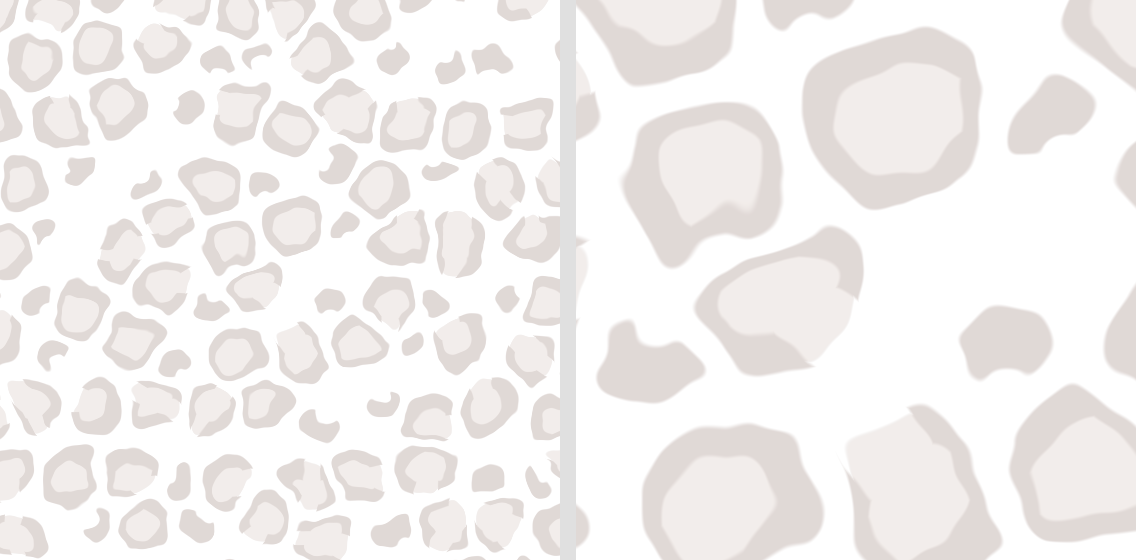
Left, the full canvas; right, a detail of the centre.
This pattern is drawn by a three.js fragment shader. Its source:

```glsl
// Pale leopard print: rosettes with lighter hearts, mixed with small solid flecks.
// A jittered grid gives a weighted Voronoi diagram; each cell, inset and rounded,
// is trimmed by a tilted ellipse, then opened by mouths or bitten by a notch.
varying vec2 vUv;

#define CELLS 9.5          // spots across the canvas
#define JITTER 0.54        // scatter of the spot centres, in cells
#define FLECK_SHARE 0.30   // share of small solid flecks
#define GAP 0.085          // half the white lane between spots
#define ROUNDING 15.0      // higher gives sharper cell corners
#define WOBBLE 0.17        // hand-drawn unevenness
#define RECESS 0.035       // how far a mouth sits behind the rim
#define RIM 0.10           // least thickness of a closed ring
#define SOFTNESS 0.0014    // edge blur, in canvas units

const vec3 GROUND = vec3(1.0);
const vec3 RING = vec3(0.88, 0.85, 0.84);
const vec3 HEART = vec3(0.95, 0.93, 0.92);

vec3 hash3(vec2 p) {
  vec3 q = fract(p.xyx * vec3(0.1031, 0.1030, 0.0973));
  q += dot(q, q.yxz + 33.33);
  return fract((q.xxy + q.yzz) * q.zyx);
}

// Smooth 2D value noise, each component from -0.5 to 0.5
vec2 noise2(vec2 p) {
  vec2 i = floor(p), f = fract(p);
  f = f * f * (3.0 - 2.0 * f);
  vec2 low = mix(hash3(i).xy, hash3(i + vec2(1.0, 0.0)).xy, f.x);
  vec2 high = mix(hash3(i + vec2(0.0, 1.0)).xy, hash3(i + 1.0).xy, f.x);
  return mix(low, high, f.y) - 0.5;
}

vec2 heading(float angle) { return vec2(cos(angle), sin(angle)); }

// Approximate distance to an ellipse, positive inside
float ellipse(vec2 p, vec2 radii) {
  float k = length(p / radii);
  return k * (1.0 - k) / max(length(p / (radii * radii)), 0.001);
}

float smoothMin(float a, float b, float k) {
  float h = max(k - abs(a - b), 0.0) / k;
  return min(a, b) - h * h * k * 0.25;
}

bool isFleck(vec2 cell) { return hash3(cell + 71.0).x < FLECK_SHARE; }

// Centre (xy) and squared reach (z) of the spot in a cell; odd rows are staggered
vec3 spotAt(vec2 cell) {
  vec2 shift = (hash3(cell + 13.0).xy - 0.5) * JITTER;
  shift.x += 0.5 * mod(cell.y, 2.0);
  return vec3(cell + 0.5 + shift, isFleck(cell) ? 0.07 : 0.25);
}

void main() {
  vec2 p = vUv * CELLS + 40.0;
  p += WOBBLE * noise2(p * 2.6) + 0.4 * WOBBLE * noise2(p * 6.0 + 9.0);
  vec2 base = floor(p);

  // Owner of this point in the weighted diagram
  vec2 owner = base;
  float nearest = 1e3;
  for (int y = -2; y <= 2; y++) {
    for (int x = -2; x <= 2; x++) {
      vec2 cell = base + vec2(float(x), float(y));
      vec3 s = spotAt(cell);
      float power = dot(p - s.xy, p - s.xy) - s.z;
      if (power < nearest) { nearest = power; owner = cell; }
    }
  }

  // Rounded distance to the owner's borders
  vec3 spot = spotAt(owner);
  float crowd = 0.0;
  for (int y = -2; y <= 2; y++) {
    for (int x = -2; x <= 2; x++) {
      vec2 cell = owner + vec2(float(x), float(y));
      if (x == 0 && y == 0) continue;
      vec3 s = spotAt(cell);
      float power = dot(p - s.xy, p - s.xy) - s.z;
      float border = (power - nearest) / (2.0 * distance(s.xy, spot.xy));
      crowd += exp(-ROUNDING * border);
    }
  }
  float inset = -log(max(crowd, 1e-9)) / ROUNDING - GAP;

  // Local frame, mostly leaning up to the right
  vec3 look = hash3(owner + 29.0);
  vec3 mouth = hash3(owner + 53.0);
  vec2 axis = heading(0.42 + (look.x - 0.5) * 1.9);
  vec2 q = p - spot.xy;
  q = vec2(dot(q, axis), dot(q, vec2(-axis.y, axis.x)));

  float body, heart = -1.0;
  if (isFleck(owner)) {
    // Solid fleck with a bite in its side
    vec2 radii = vec2(0.29 + 0.10 * look.y, 0.20 + 0.06 * look.z);
    vec2 bite = vec2((mouth.x - 0.5) * 0.3, mouth.y < 0.5 ? -0.24 : 0.24);
    body = smoothMin(inset, ellipse(q, radii), 0.08);
    body = smoothMin(body, length(q - bite) - 0.10 - 0.08 * mouth.z, 0.04);
  } else {
    // Ring around a heart; closed, open on one side, or open on both
    float size = 0.92 + 0.22 * look.y;
    body = smoothMin(inset, ellipse(q, vec2(0.58, 0.46) * size), 0.08);
    vec2 toMouth = heading(mouth.x * 6.2832);
    vec2 v = q - toMouth * 0.10 * mouth.y;
    float along = dot(v, toMouth);
    float across = abs(dot(v, vec2(-toMouth.y, toMouth.x)));
    float strip = 0.13 + 0.08 * look.z + 0.10 * along - across;
    if (mouth.z < 0.30) strip = -1.0;
    else if (mouth.z < 0.82) strip = min(strip, along);
    float core = ellipse(v, vec2(0.34, 0.25) * size);
    heart = max(min(core, body - RIM), min(strip, body - RECESS));
    body = min(body, max(-strip, body - RECESS));
  }

  float blur = SOFTNESS * CELLS;
  vec3 fur = mix(RING, HEART, smoothstep(-blur, blur, heart));
  gl_FragColor = vec4(mix(GROUND, fur, smoothstep(-blur, blur, body)), 1.0);
}
```
